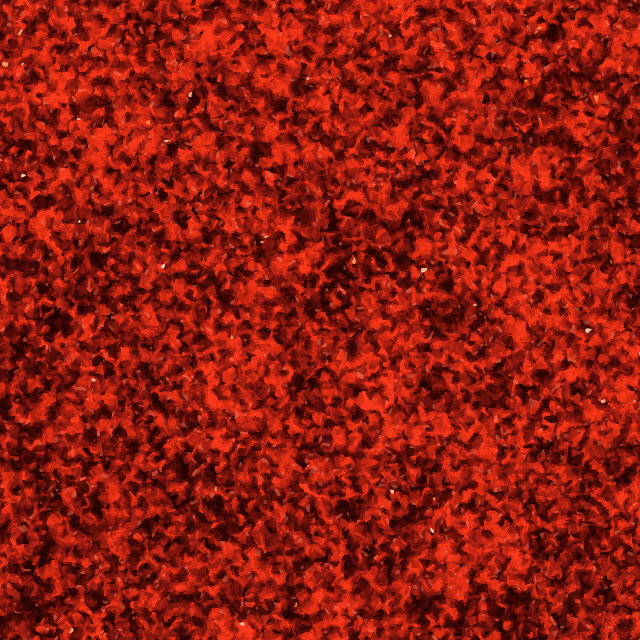
Write a Shadertoy shader that draws this texture.

```glsl
// Dense red granules: small noise cells with one flat tone each. Neighbours
// share a finer worm-like noise, so they join into short rounded strands;
// weaker noise adds clumps and broad patches, and pale flecks are scattered.

#define CELLS 205.0        // cells across the canvas
#define EDGE_SHARPNESS 11.0
#define WARP 0.9           // bending of the strands, in cells
#define CONTRAST 1.22
#define GRAIN 0.55         // independent tone of each cell
#define WORMS 1.75         // tone shared by close neighbours
#define CLUMPS 0.48
#define PATCHES 0.36
#define CLOUDS 0.30
#define PINK_SHARE 0.024
#define PALE_SHARE 0.0007
#define MOTTLE 0.06        // faint variation inside the cells

float hash(vec2 p) {
    vec3 q = fract(p.xyx * vec3(0.1031, 0.1030, 0.0973));
    q += dot(q, q.yzx + 33.33);
    return fract((q.x + q.y) * q.z);
}

// Smooth lattice noise from -1 to 1
float noise(vec2 p) {
    vec2 cell = floor(p), f = fract(p);
    f = f * f * (3.0 - 2.0 * f);
    float low = mix(hash(cell), hash(cell + vec2(1, 0)), f.x);
    float high = mix(hash(cell + vec2(0, 1)), hash(cell + vec2(1, 1)), f.x);
    return 2.0 * mix(low, high, f.y) - 1.0;
}

// Turned lattice, so that strands do not follow the axes
vec2 turn(vec2 p) {
    return mat2(0.8, 0.6, -0.6, 0.8) * p + 400.0;
}

// Colour at a given rank, from the darkest 0 to the brightest 1
vec3 redRamp(float rank) {
    vec3 pit     = vec3(0.12, 0.01, 0.01);
    vec3 maroon  = vec3(0.25, 0.03, 0.02);
    vec3 garnet  = vec3(0.41, 0.06, 0.04);
    vec3 brick   = vec3(0.56, 0.10, 0.06);
    vec3 scarlet = vec3(0.70, 0.13, 0.07);
    vec3 vermil  = vec3(0.89, 0.18, 0.08);
    vec3 flame   = vec3(0.98, 0.23, 0.11);
    vec3 c = mix(pit, maroon, clamp(rank / 0.07, 0.0, 1.0));
    c = mix(c, garnet, clamp((rank - 0.07) / 0.16, 0.0, 1.0));
    c = mix(c, brick, clamp((rank - 0.23) / 0.245, 0.0, 1.0));
    c = mix(c, scarlet, clamp((rank - 0.475) / 0.25, 0.0, 1.0));
    c = mix(c, vermil, clamp((rank - 0.725) / 0.185, 0.0, 1.0));
    return mix(c, flame, clamp((rank - 0.91) / 0.09, 0.0, 1.0));
}

// Flat colour of one cell; broad is the tone of its surroundings
vec3 cellColour(vec2 id, vec2 site, float broad) {
    float tone = broad + GRAIN * (2.0 * hash(id + 71.0) - 1.0);
    tone += WORMS * noise(turn(site * 0.52));
    float rank = 1.0 / (1.0 + exp(-1.7 * CONTRAST * tone));
    vec3 colour = redRamp(rank);

    // Flecks
    float pick = hash(id + 233.0);
    vec3 pink = vec3(0.87, 0.33, 0.23) * mix(0.75, 1.1, rank);
    vec3 pale = mix(vec3(1.0, 0.50, 0.20), vec3(0.95, 0.82, 0.72), hash(id + 311.0));
    colour = mix(colour, pink, 0.85 * step(pick, PINK_SHARE));
    return mix(colour, pale, step(pick, PALE_SHARE));
}

void mainImage(out vec4 fragColor, in vec2 fragCoord) {
    vec2 uv = fragCoord / iResolution.y;

    // Tone of the surroundings
    float broad = CLUMPS * noise(turn(uv * 42.0))
                + PATCHES * noise(uv * 15.0 + 37.0)
                + CLOUDS * noise(uv * 5.0 + 83.0);

    // Bent cell space
    vec2 p = uv * CELLS + 10.0;
    vec2 bend = vec2(noise(p * 0.45 + 47.0), noise(p * 0.45 + 139.0));
    p += WARP * bend;

    // Blend the nearest cells with steep weights
    vec2 home = floor(p);
    vec3 sum = vec3(0.0);
    float total = 0.0;
    for (int y = -1; y <= 1; y++) {
        for (int x = -1; x <= 1; x++) {
            vec2 id = home + vec2(x, y);
            vec2 site = id + 0.1 + 0.8 * vec2(hash(id), hash(id + 157.0));
            vec2 offset = site - p;
            float weight = exp(-EDGE_SHARPNESS * dot(offset, offset));
            sum += weight * cellColour(id, site, broad);
            total += weight;
        }
    }
    vec3 colour = sum / max(total, 1e-9);

    // Fine mottling
    colour *= 1.0 + MOTTLE * noise(uv * CELLS * 1.7 + 61.0);
    fragColor = vec4(clamp(colour, 0.0, 1.0), 1.0);
}
```
